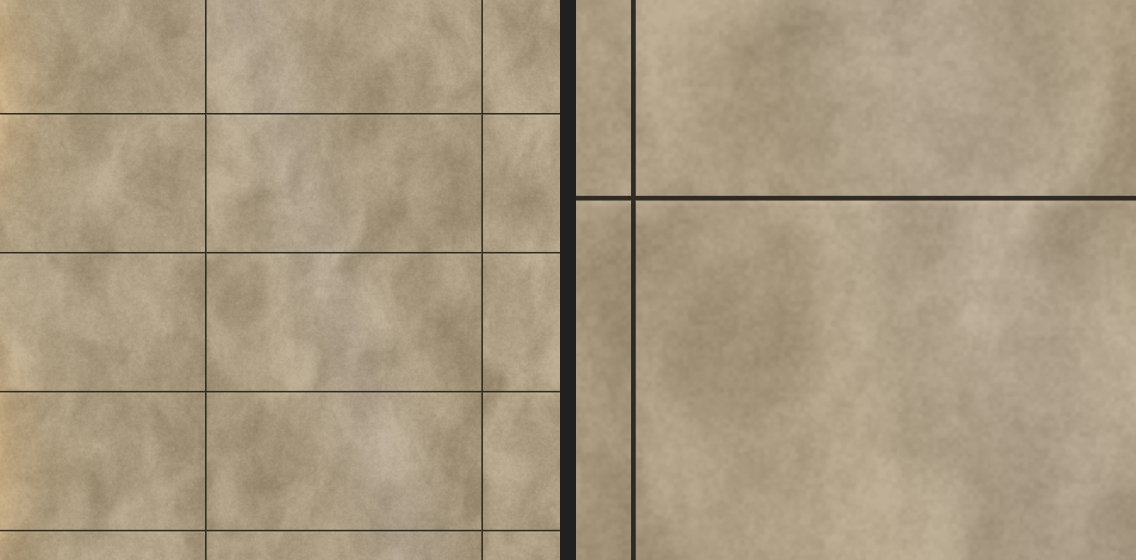
Left: the whole. Right: its middle third, enlarged.
A Shadertoy shader for this texture:

```glsl
vec3 hash3(vec2 p) {
    vec3 q = fract(p.xyx * vec3(0.1031, 0.1030, 0.0973));
    q += dot(q, q.yxz + 33.33);
    return fract((q.xxy + q.yzz) * q.zyx);
}

// Smooth cellular noise: random cell values blended by distance to jittered points
float cellNoise(vec2 p) {
    vec2 cell = floor(p);
    float total = 0.0, weightSum = 0.0;
    for (int j = -1; j <= 1; j++) {
        for (int i = -1; i <= 1; i++) {
            vec2 id = cell + vec2(i, j);
            vec3 h = hash3(id + 71.0);
            vec2 d = id + 0.2 + 0.6 * h.xy - p;
            float weight = exp(-5.0 * dot(d, d));
            total += weight * h.z;
            weightSum += weight;
        }
    }
    return total / weightSum;
}

// Octaves of cellular noise, centred on zero
float mottle(vec2 p) {
    float sum = 0.0, amplitude = 0.5;
    for (int k = 0; k < 5; k++) {
        sum += amplitude * (cellNoise(p) - 0.5);
        p = mat2(0.96, 0.28, -0.28, 0.96) * p * 2.03 + 17.3;
        amplitude *= 0.6;
    }
    return sum;
}

void mainImage(out vec4 fragColor, in vec2 fragCoord) {
    vec2 uv = fragCoord / iResolution.xy;
    vec2 pixel = 1.0 / iResolution.xy;

    // Panel grid: wide slabs, aligned joints
    vec2 pitch = vec2(0.4935, 0.2481);
    vec2 grid = (uv - vec2(0.3675, 0.0525)) / pitch;
    vec2 local = fract(grid) * pitch;
    vec2 jointDist = min(local, pitch - local);

    // Stains: a pattern shared by the panels plus one that drifts across the wall
    vec2 warp = 0.012 * vec2(sin(uv.y * 31.0 + 2.0 * sin(uv.x * 17.0)),
                             sin(uv.x * 27.0 + 2.0 * sin(uv.y * 19.0)));
    float shared_ = mottle((local + warp) * vec2(15.0, 10.0) + 5.0);
    float drift = mottle((uv + warp) * vec2(9.0, 7.0) + 40.0);
    float streaks = cellNoise(uv * vec2(48.0, 13.0)) - 0.5;
    float tone = 0.56 + 0.75 * shared_ + 0.9 * drift + 0.14 * streaks;

    // Fine mineral grain
    tone += 0.22 * (cellNoise(uv * 330.0) - 0.5) + 0.16 * (cellNoise(uv * 150.0) - 0.5);
    vec3 color = mix(vec3(0.585, 0.525, 0.42), vec3(0.745, 0.685, 0.58), clamp(tone, 0.0, 1.0));

    // Pale grey diagonal bloom and warm light on the left edge
    float bloom = (uv.x - 0.45 - 0.3 * (0.95 - uv.y)) / 0.09;
    color += vec3(0.005, 0.008, 0.03) * exp(-bloom * bloom);
    float glow = exp(-uv.x * 18.0) * (0.55 + 0.45 * cos((uv.y - 0.85) * 9.2));
    color += vec3(0.10, 0.055, 0.0) * glow;

    // Faint lit rim below each horizontal joint
    color += 0.035 * smoothstep(0.006, 0.002, pitch.y - local.y);

    // Dark joints
    vec2 cover = clamp((0.0014 - jointDist) / pixel + 0.5, 0.0, 1.0);
    color = mix(color, vec3(0.14, 0.13, 0.105), 0.92 * max(cover.x, cover.y));

    fragColor = vec4(color, 1.0);
}
```
